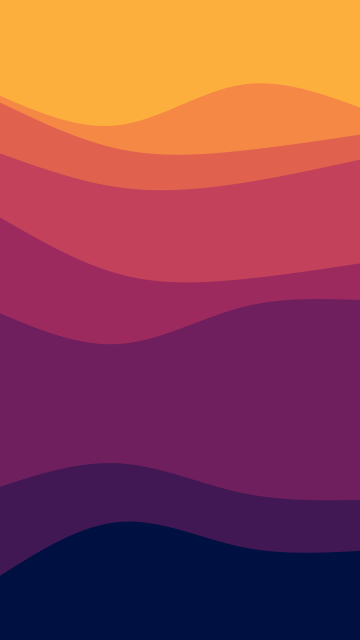
This background is drawn by a Shadertoy shader. Its source:

```glsl
// Stacked smooth waves fading from a golden sky to deep navy.

const int WAVE_COUNT = 7;
const vec3 SKY = vec3(0.988, 0.686, 0.241);

// Wave colours, from the farthest to the nearest
const vec3 WAVE_COLOR[WAVE_COUNT] = vec3[](
    vec3(0.961, 0.533, 0.267),
    vec3(0.882, 0.380, 0.310),
    vec3(0.765, 0.255, 0.353),
    vec3(0.612, 0.165, 0.369),
    vec3(0.439, 0.122, 0.369),
    vec3(0.255, 0.094, 0.325),
    vec3(0.000, 0.067, 0.255));

// Spline control heights at 0, 1/3, 2/3 and 1 of the width
const vec4 WAVE_HEIGHT[WAVE_COUNT] = vec4[](
    vec4(0.8503, 0.7694, 0.9004, 0.8320),
    vec4(0.8398, 0.7500, 0.7615, 0.7897),
    vec4(0.7604, 0.6931, 0.7094, 0.7507),
    vec4(0.6602, 0.5521, 0.5599, 0.5885),
    vec4(0.5104, 0.4319, 0.5379, 0.5313),
    vec4(0.2396, 0.3001, 0.2160, 0.2188),
    vec4(0.1003, 0.2194, 0.1292, 0.1393));

// Cubic B-spline through both end heights, written as truncated powers
float waveEdge(vec4 h, float x) {
    float s = 3.0 * x;
    float bendA = h.x - 2.0 * h.y + h.z;
    float bendB = h.y - 2.0 * h.z + h.w;
    vec3 ramp = max(vec3(s, s - 1.0, s - 2.0), 0.0);
    vec3 jerk = vec3(bendA, bendB - 2.0 * bendA, bendA - 2.0 * bendB);
    return h.x + (h.y - h.x) * s + dot(jerk, ramp * ramp * ramp) / 6.0;
}

void mainImage(out vec4 fragColor, in vec2 fragCoord) {
    vec2 uv = fragCoord / iResolution.xy;
    vec3 color = SKY;

    // Paint each wave over the ones behind it, with a one-pixel soft edge
    for (int i = 0; i < WAVE_COUNT; i++) {
        float depth = waveEdge(WAVE_HEIGHT[i], uv.x) - uv.y;
        float coverage = clamp(depth * iResolution.y + 0.5, 0.0, 1.0);
        color = mix(color, WAVE_COLOR[i], coverage);
    }

    fragColor = vec4(color, 1.0);
}
```
